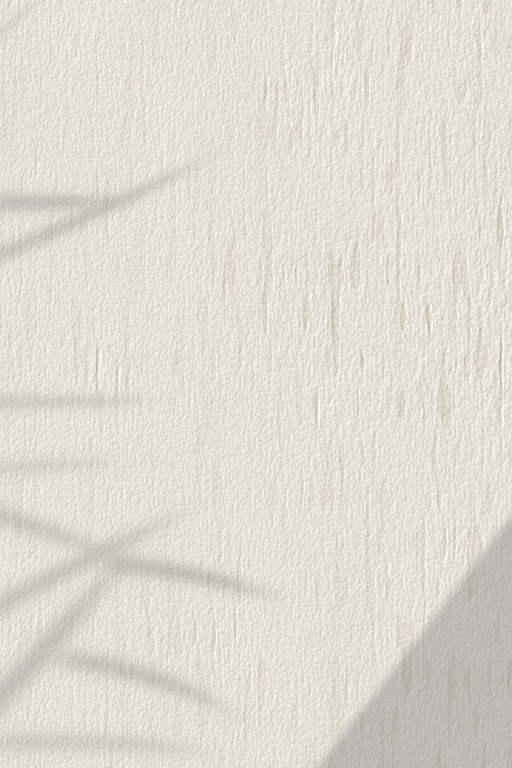
A WebGL 2 fragment shader for this texture:

```glsl
#version 300 es
precision highp float;
// Sunlit combed plaster wall with soft leaf shadows at left and a hard corner shadow.
uniform vec2 u_resolution;
out vec4 outColor;

// Lengths are fractions of the canvas height.
const vec3 PLASTER = vec3(0.900, 0.879, 0.849);
const vec3 SHADOW_TINT = vec3(0.825, 0.830, 0.835);
const vec3 GROOVE_TINT = vec3(0.945, 0.937, 0.910);
const vec2 LIGHT_STEP = vec2(-0.0017, 0.0012);
const vec2 GRAIN_SCALE = vec2(270.0, 190.0);
const vec2 STREAK_SCALE = vec2(170.0, 38.0);
const vec2 GROOVE_SCALE = vec2(150.0, 17.0);
const vec2 CRUMB_SCALE = vec2(120.0, 85.0);
const float GRAIN_DEPTH = 0.095;
const float STREAK_DEPTH = 0.085;
const float GROOVE_DEPTH = 0.085;
const float CRUMB_DEPTH = 0.06;
const vec2 CORNER_A = vec2(0.414, 0.0);
const vec2 CORNER_B = vec2(0.667, 0.328);
const float CORNER_BLUR = 0.009;

// Rough patches: centre and radius.
const int PATCH_COUNT = 6;
const vec3 PATCHES[PATCH_COUNT] = vec3[](
  vec3(0.38, 0.61, 0.09), vec3(0.43, 0.88, 0.08), vec3(0.14, 0.51, 0.06),
  vec3(0.28, 0.16, 0.07), vec3(0.45, 0.46, 0.06), vec3(0.62, 0.57, 0.13));

// Leaf blades: end points, then bow, half width and darkness.
const int BLADE_COUNT = 11;
const vec4 BLADE_ENDS[BLADE_COUNT] = vec4[](
  vec4(-0.02, 0.935, 0.06, 1.01), vec4(-0.06, 0.735, 0.19, 0.738),
  vec4(-0.06, 0.642, 0.31, 0.812), vec4(-0.06, 0.474, 0.23, 0.480),
  vec4(-0.06, 0.388, 0.19, 0.400), vec4(-0.06, 0.347, 0.17, 0.268),
  vec4(-0.06, 0.177, 0.27, 0.344), vec4(0.11, 0.268, 0.39, 0.212),
  vec4(-0.07, 0.020, 0.19, 0.305), vec4(0.05, 0.145, 0.33, 0.057),
  vec4(-0.04, 0.030, 0.31, 0.015));
const vec3 BLADE_SHAPE[BLADE_COUNT] = vec3[](
  vec3(0.0, 0.012, 0.35), vec3(0.0, 0.020, 0.85), vec3(-0.003, 0.017, 0.75),
  vec3(0.0, 0.018, 0.50), vec3(0.0, 0.020, 0.38), vec3(0.003, 0.022, 0.65),
  vec3(0.006, 0.022, 0.72), vec3(0.011, 0.021, 0.85), vec3(-0.004, 0.029, 0.85),
  vec3(0.018, 0.022, 0.78), vec3(0.010, 0.023, 0.50));

vec2 hash2(vec2 p) {
  vec3 q = fract(p.xyx * vec3(0.1031, 0.1030, 0.0973));
  q += dot(q, q.yzx + 33.33);
  return fract((q.xx + q.yz) * q.zy);
}

float valueNoise(vec2 p) {
  vec2 i = floor(p), f = fract(p);
  f = f * f * (3.0 - 2.0 * f);
  float low = mix(hash2(i).x, hash2(i + vec2(1, 0)).x, f.x);
  float high = mix(hash2(i + vec2(0, 1)).x, hash2(i + vec2(1, 1)).x, f.x);
  return mix(low, high, f.y);
}

// Distance to the nearest jittered cell centre.
float cellular(vec2 p) {
  vec2 i = floor(p), f = fract(p);
  float nearest = 4.0;
  for (int y = -1; y <= 1; y++)
    for (int x = -1; x <= 1; x++) {
      vec2 cell = vec2(x, y);
      vec2 d = cell + hash2(i + cell) - f;
      nearest = min(nearest, dot(d, d));
    }
  return sqrt(nearest);
}

// Slight ragged wander of the vertical combing.
vec2 wander(vec2 p) {
  float shift = 0.0005 * sin(p.y * 53.0 + p.x * 23.0);
  return p + vec2(shift + 0.0016 * (valueNoise(p * vec2(90.0, 75.0)) - 0.5), 0.0);
}

// Narrow broken vertical scratches.
float grooves(vec2 p) {
  return smoothstep(0.64, 0.82, valueNoise(wander(p) * GROOVE_SCALE + 7.0));
}

float relief(vec2 p, float rough) {
  float grain = 1.0 - cellular(p * GRAIN_SCALE);
  float streak = 1.0 - cellular(wander(p) * STREAK_SCALE + 19.0);
  float crumb = smoothstep(0.55, 0.85, valueNoise(p * CRUMB_SCALE));
  return GRAIN_DEPTH * grain + STREAK_DEPTH * (0.5 + rough) * streak
       + rough * (CRUMB_DEPTH * crumb - GROOVE_DEPTH * grooves(p));
}

float roughness(vec2 p) {
  float rough = 0.22 + 0.28 * smoothstep(0.30, 0.62, p.x);
  for (int i = 0; i < PATCH_COUNT; i++) {
    vec2 d = (p - PATCHES[i].xy) / PATCHES[i].z;
    rough += 0.45 * exp(-dot(d, d));
  }
  return rough * (0.45 + 1.1 * valueNoise(p * vec2(38.0, 19.0)));
}

// Soft, bowed and tapering shadow of one leaf blade.
float blade(vec2 p, vec4 ends, vec3 shape) {
  vec2 axis = ends.zw - ends.xy, d = p - ends.xy;
  float len = length(axis);
  float t = dot(d, axis) / (len * len);
  float offset = (axis.x * d.y - axis.y * d.x) / len - shape.x * 4.0 * t * (1.0 - t);
  float width = shape.y * mix(1.0, 0.6, clamp(t, 0.0, 1.0));
  float endsFade = smoothstep(-0.02, 0.20, t) * (1.0 - smoothstep(0.55, 1.04, t));
  return shape.z * endsFade * exp(-offset * offset / (width * width) * 1.8);
}

void main() {
  vec2 p = gl_FragCoord.xy / u_resolution.y;
  p.x *= 0.668 * u_resolution.y / u_resolution.x;

  // Leaf shadows overlap without exceeding full shade.
  float light = 1.0;
  for (int i = 0; i < BLADE_COUNT; i++) light *= 1.0 - blade(p, BLADE_ENDS[i], BLADE_SHAPE[i]);

  // Straight shadow across the lower right corner.
  vec2 edge = normalize(CORNER_B - CORNER_A);
  float side = dot(p - CORNER_A, vec2(edge.y, -edge.x));
  light *= 1.0 - smoothstep(-CORNER_BLUR, CORNER_BLUR, side);

  // Raking light over the plaster relief.
  float rough = roughness(p);
  float slope = relief(p, rough) - relief(p + LIGHT_STEP, rough);
  float mottle = 0.012 * (valueNoise(p * vec2(9.0, 6.0)) - 0.5);
  vec3 wall = PLASTER + mottle + slope * mix(0.65, 1.1, light);
  wall *= mix(vec3(1.0), GROOVE_TINT, min(rough, 1.0) * grooves(p));
  outColor = vec4(wall * mix(SHADOW_TINT, vec3(1.0), light), 1.0);
}
```
